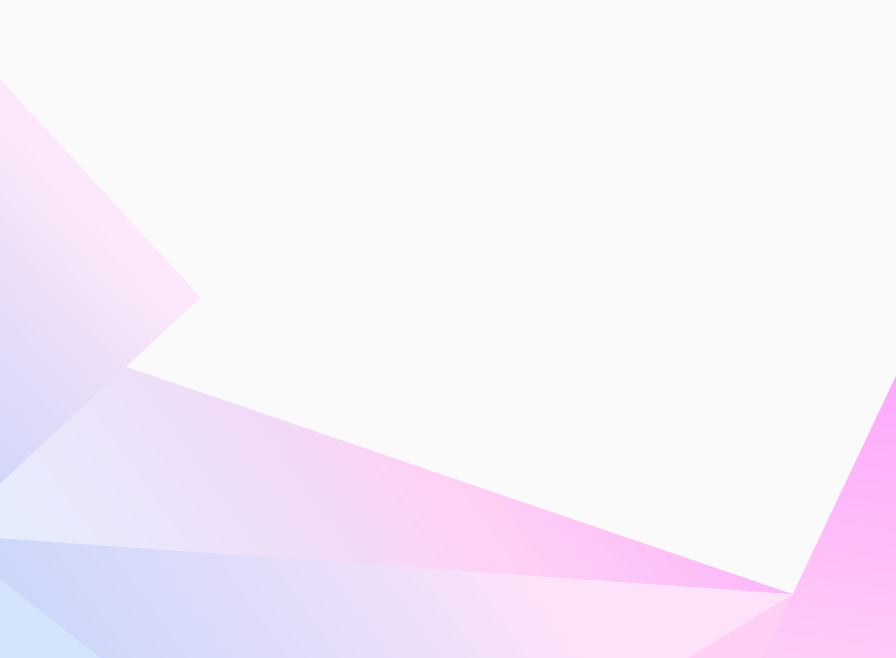
Give the GLSL for this background, as a WebGL 1 fragment shader.

```glsl
precision highp float;
// Pale backdrop with faceted pastel shards along the left, bottom and right edges.

uniform vec2 u_resolution;

// Shard corners, as fractions of the canvas
const vec2 LEFT_TOP = vec2(0.0, 0.880);
const vec2 LEFT_TIP = vec2(0.224, 0.548);
const vec2 LEFT_BASE = vec2(0.0, 0.265);
const vec2 BAND_PEAK = vec2(0.142, 0.442);
const vec2 HUB = vec2(0.885, 0.097);
const vec2 FLOOR_START = vec2(0.0, 0.182);
const vec2 CORNER_TOP = vec2(0.0, 0.120);
const vec2 CORNER_FOOT = vec2(0.112, 0.0);
const vec2 WEDGE_FOOT = vec2(0.768, 0.0);
const vec2 RIGHT_FOOT = vec2(0.851, 0.0);
const vec2 RIGHT_TOP = vec2(1.0, 0.429);

// Gradient directions
const vec2 LEFT_AXIS = vec2(0.83, 0.55);
const vec2 BAND_AXIS = vec2(0.89, 0.46);
const vec2 RIGHT_AXIS = vec2(0.20, 0.98);

// Palette
const vec3 PAPER = vec3(0.982);
const vec3 PERIWINKLE = vec3(0.83, 0.845, 0.98);
const vec3 ORCHID = vec3(0.925, 0.87, 0.972);
const vec3 BLUSH = vec3(0.99, 0.91, 0.98);
const vec3 ICE = vec3(0.905, 0.925, 0.99);
const vec3 LILAC = vec3(0.945, 0.855, 0.97);
const vec3 ROSE = vec3(1.0, 0.82, 0.96);
const vec3 MAGENTA = vec3(0.985, 0.72, 0.975);
const vec3 SKY = vec3(0.80, 0.845, 0.98);
const vec3 LAVENDER = vec3(0.885, 0.865, 0.98);
const vec3 PETAL = vec3(0.992, 0.885, 0.975);
const vec3 CORNER_BLUE = vec3(0.83, 0.895, 0.99);
const vec3 WEDGE_PINK = vec3(1.0, 0.81, 0.955);
const vec3 RIGHT_PALE = vec3(1.0, 0.80, 0.965);
const vec3 RIGHT_DEEP = vec3(0.995, 0.67, 0.99);

// Smoothed coverage of the half-plane to the right of the line a -> b
float rightOf(vec2 uv, vec2 a, vec2 b) {
    vec2 along = (b - a) * u_resolution;
    vec2 normal = vec2(along.y, -along.x) / length(along);
    return clamp(dot((uv - a) * u_resolution, normal) + 0.5, 0.0, 1.0);
}

// Linear progress of t between two stops
float ramp(float from, float to, float t) {
    return clamp((t - from) / (to - from), 0.0, 1.0);
}

// Three-colour gradient with its stops in ascending order
vec3 gradient(vec3 c0, vec3 c1, vec3 c2, vec3 stops, float t) {
    vec3 color = mix(c0, c1, ramp(stops.x, stops.y, t));
    return mix(color, c2, ramp(stops.y, stops.z, t));
}

void main() {
    vec2 uv = gl_FragCoord.xy / u_resolution;
    float bandT = dot(uv, BAND_AXIS);
    vec3 color = PAPER;

    // Long middle band narrowing toward the hub
    vec3 band = gradient(ICE, LILAC, ROSE, vec3(0.12, 0.43, 0.55), bandT);
    band = mix(band, MAGENTA, ramp(0.57, 0.83, bandT));
    color = mix(color, band, rightOf(uv, BAND_PEAK, HUB));

    // Left triangle overlapping the band
    vec3 left = gradient(PERIWINKLE, ORCHID, BLUSH, vec3(0.15, 0.33, 0.46), dot(uv, LEFT_AXIS));
    float leftMask = rightOf(uv, LEFT_TOP, LEFT_TIP) * rightOf(uv, LEFT_TIP, LEFT_BASE);
    color = mix(color, left, leftMask);

    // Floor band and the small wedge below the hub
    vec3 ground = gradient(SKY, LAVENDER, PETAL, vec3(0.07, 0.31, 0.58), bandT);
    ground = mix(ground, WEDGE_PINK, rightOf(uv, WEDGE_FOOT, HUB));
    color = mix(color, ground, rightOf(uv, FLOOR_START, HUB));

    // Lower left corner
    color = mix(color, CORNER_BLUE, rightOf(uv, CORNER_TOP, CORNER_FOOT));

    // Right shard
    vec3 right = mix(RIGHT_PALE, RIGHT_DEEP, ramp(0.18, 0.60, dot(uv, RIGHT_AXIS)));
    color = mix(color, right, rightOf(uv, RIGHT_FOOT, RIGHT_TOP));

    gl_FragColor = vec4(color, 1.0);
}
```
